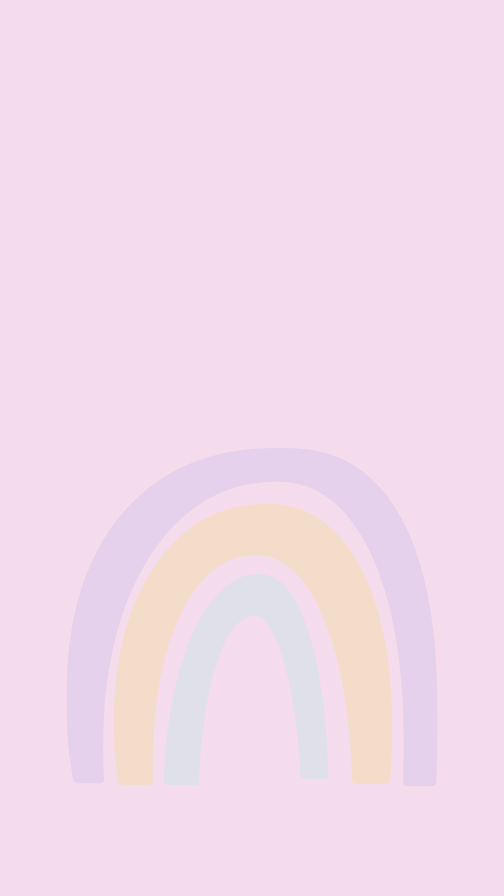
A Shadertoy shader for this background:

```glsl
// Draws a soft pastel rainbow of three hand-cut arches on a plain pink ground.

// Colours
const vec3 PINK   = vec3(0.961, 0.863, 0.929);
const vec3 LILAC  = vec3(0.902, 0.820, 0.929);
const vec3 PEACH  = vec3(0.953, 0.863, 0.792);
const vec3 MIST   = vec3(0.875, 0.878, 0.914);

// Lengths are in canvas widths
const float FOOT_ROUNDING = 0.008;

// Lopsided dome: each side holds (half width, centre height, roundness)
struct Dome { vec2 apex; vec3 left; vec3 right; };

const Dome LILAC_OUTER = Dome(vec2(0.5556, 0.8889), vec3(0.4236, 0.3889, 2.30), vec3(0.3125, 0.3426, 2.50));
const Dome LILAC_INNER = Dome(vec2(0.5486, 0.8218), vec3(0.3438, 0.2963, 2.15), vec3(0.2523, 0.2963, 2.25));
const Dome PEACH_OUTER = Dome(vec2(0.5278, 0.7778), vec3(0.3021, 0.3426, 2.15), vec3(0.2500, 0.3310, 2.25));
const Dome PEACH_INNER = Dome(vec2(0.5093, 0.6759), vec3(0.2060, 0.2500, 2.20), vec3(0.1898, 0.1806, 2.15));
const Dome MIST_OUTER  = Dome(vec2(0.5139, 0.6389), vec3(0.1898, 0.1806, 2.10), vec3(0.1389, 0.1574, 2.25));
const Dome MIST_INNER  = Dome(vec2(0.5069, 0.5556), vec3(0.1134, 0.1574, 2.15), vec3(0.0903, 0.1806, 1.90));

// Heights of the left and right foot of each arch
const vec2 LILAC_FEET = vec2(0.2234, 0.2176);
const vec2 PEACH_FEET = vec2(0.2199, 0.2222);
const vec2 MIST_FEET  = vec2(0.2199, 0.2315);

// Approximate signed distance to a dome of two superellipse halves
float domeDistance(vec2 p, Dome dome) {
    vec3 side = p.x < dome.apex.x ? dome.left : dome.right;
    vec2 radii = vec2(side.x, dome.apex.y - side.y);
    vec2 q = max(abs(p - vec2(dome.apex.x, side.y)) / radii, 1e-4);
    float power = side.z;
    vec2 slope = power * pow(q, vec2(power - 1.0)) / radii;
    float level = pow(q.x, power) + pow(q.y, power) - 1.0;
    return level / max(length(slope), 1e-3);
}

// Intersection of two shapes with a rounded corner
float roundIntersect(float a, float b, float radius) {
    vec2 d = vec2(a, b) + radius;
    return min(max(d.x, d.y), 0.0) + length(max(d, 0.0)) - radius;
}

// Band between two domes, cut off at its feet
float archDistance(vec2 p, Dome outer, Dome inner, vec2 feet) {
    float band = max(domeDistance(p, outer), -domeDistance(p, inner));
    float footHeight = p.x < outer.apex.x ? feet.x : feet.y;
    return roundIntersect(band, footHeight - p.y, FOOT_ROUNDING);
}

// Smooth-edged coverage, one pixel wide
float coverage(float distance) {
    return clamp(0.5 - distance * iResolution.x, 0.0, 1.0);
}

void mainImage(out vec4 fragColor, in vec2 fragCoord) {
    vec2 p = fragCoord / iResolution.x;

    vec3 color = PINK;
    color = mix(color, LILAC, coverage(archDistance(p, LILAC_OUTER, LILAC_INNER, LILAC_FEET)));
    color = mix(color, PEACH, coverage(archDistance(p, PEACH_OUTER, PEACH_INNER, PEACH_FEET)));
    color = mix(color, MIST, coverage(archDistance(p, MIST_OUTER, MIST_INNER, MIST_FEET)));

    fragColor = vec4(color, 1.0);
}
```
